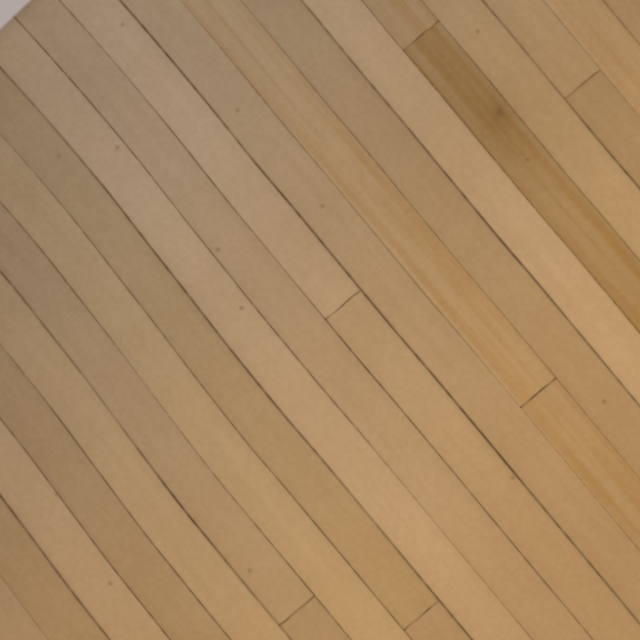
Write a three.js fragment shader that draws this texture.

```glsl
varying vec2 vUv;

float hash(vec2 p) {
  p = fract(p * vec2(0.1031, 0.1137));
  p += dot(p, p.yx + 33.33);
  return fract((p.x + p.y) * p.x * 17.0);
}

float noise(vec2 p) {
  vec2 i = floor(p), f = fract(p);
  f = f * f * (3.0 - 2.0 * f);
  return mix(mix(hash(i), hash(i + vec2(1.0, 0.0)), f.x),
             mix(hash(i + vec2(0.0, 1.0)), hash(i + 1.0), f.x), f.y);
}

float fbm(vec2 p) {
  float sum = 0.0, gain = 0.5;
  for (int i = 0; i < 4; i++) {
    sum += gain * noise(p);
    p = p * 2.03 + 17.3;
    gain *= 0.5;
  }
  return sum;
}

// Soft line with a blurred profile
float line(float d, float halfWidth) {
  return exp(-d * d / (halfWidth * halfWidth));
}

void main() {
  vec2 uv = vUv;
  float pitch = 0.0725;

  // Board axes: along runs down to the right, across runs up to the right
  vec2 down = vec2(uv.x, 1.0 - uv.y);
  float along = dot(down, vec2(0.640, 0.768));
  float across = dot(down, vec2(0.768, -0.640));
  float bow = 0.28 * (1.0 - smoothstep(0.0, 0.42, uv.x)) * sin(3.1416 * uv.y);
  float lane = across / pitch + 0.015 - bow;
  lane += 0.02 * (noise(vec2(along * 9.0, 4.0)) - 0.5);
  float row = floor(lane);

  // Two boards meet in some rows
  float hasJoint = step(0.5, mod(mod(row, 5.0), 2.0));
  float joint = 0.80 + 0.36 * sin(3.58 * (row + 2.0) + 1.57);
  float past = hasJoint * smoothstep(-0.0015, 0.0015, along - joint);
  vec2 board = vec2(row + 40.0, step(0.5, past) * 7.0 + 3.0);

  // Room light: cool at upper left, warm at lower right
  float warmth = smoothstep(0.1, 1.2, along + 0.2 * across);
  vec3 color = mix(vec3(0.592, 0.500, 0.395), vec3(0.705, 0.555, 0.372), warmth);
  color += 0.035 * exp(-7.0 * dot(uv - vec2(0.48, 0.27), uv - vec2(0.48, 0.27)));
  color += vec3(0.03, 0.03, 0.035) * exp(-14.0 * dot(uv - vec2(0.22, 0.76), uv - vec2(0.22, 0.76)));
  color -= 0.03 * (1.0 - smoothstep(0.0, 0.45, uv.x + 0.35 * uv.y)) * vec3(0.7, 1.0, 1.1);

  // Board tone, blended over the seam between neighbours
  float tone = 0.036 * (hash(board) - 0.5) + 0.036 * (mod(row, 2.0) - 0.5);
  float edge = smoothstep(0.0, 0.03, min(fract(lane), 1.0 - fract(lane)));
  color += (tone * mix(0.4, 1.0, edge) - 0.03 * past) * vec3(1.0, 0.95, 0.9);
  color.b += 0.015 * (hash(board + 9.0) - 0.5);

  // Grain, streaked figure and mottling
  float shift = hash(board + 5.0) * 50.0;
  float grain = fbm(vec2(along * 5.0 + shift, lane * 5.0 + shift));
  float figured = step(2.5, row) * step(mod(row, 3.0), 0.5);
  float streak = smoothstep(0.35, 0.75, fbm(vec2(along * 2.2 + shift, lane * 5.0)));
  color += 0.03 * (grain - 0.47);
  color -= figured * (0.012 + 0.05 * streak) * vec3(0.55, 0.8, 1.1);
  color += 0.05 * (fbm(uv * 6.0 + 3.0) - 0.47);
  color += 0.018 * (noise(uv * 170.0) - 0.5);

  // Long seams, uneven in depth and fading in places
  float seam = floor(lane + 0.5);
  float seamDist = (lane - seam) * pitch;
  float deep = step(abs(mod(seam, 3.0) - 2.0), 0.5);
  float depth = mix(0.22 + 0.3 * hash(vec2(seam + 60.0, 2.0)), 0.68, deep);
  depth *= 0.35 + 0.8 * noise(vec2(along * 5.0 + 20.0, seam * 3.7 + 90.0));
  depth *= 0.7 + 0.5 * noise(vec2(along * 90.0, seam + 50.0));
  vec3 seamColor = vec3(0.34, 0.25, 0.165);
  color *= 1.0 - 0.08 * depth * exp(-abs(seamDist) * 140.0);
  color = mix(color, seamColor, depth * line(seamDist, 0.0017 + 0.0004 * deep));

  // Butt joints
  float jointDist = along - joint + 0.001 * (noise(vec2(lane * 5.0, row + 70.0)) - 0.5);
  float jointDepth = 0.2 + 0.4 * noise(vec2(lane * 6.0, row + 30.0));
  color = mix(color, seamColor, hasJoint * jointDepth * line(jointDist, 0.0019));

  // A few faint flecks
  vec2 cell = floor(uv * 7.0);
  vec2 spot = 0.2 + 0.6 * vec2(hash(cell + 11.0), hash(cell + 27.0));
  float fleckDist = length(fract(uv * 7.0) - spot) / 7.0;
  float fleck = step(0.82, hash(cell + 43.0)) * line(fleckDist, 0.0035);
  color = mix(color, vec3(0.45, 0.33, 0.22), 0.4 * fleck);

  // Knot with a faint halo
  float knotDist = length((uv - vec2(0.78, 0.824)) * vec2(1.0, 0.8));
  color -= 0.04 * exp(-knotDist * 38.0);
  color = mix(color, vec3(0.43, 0.31, 0.20), 0.5 * line(knotDist, 0.007));

  // Pale edge in the upper left corner
  float corner = down.x + 1.05 * down.y - 0.049;
  color *= 1.0 - 0.12 * exp(-abs(corner) * 90.0);
  color = mix(color, vec3(0.70, 0.65, 0.64), 1.0 - smoothstep(-0.006, 0.005, corner));

  gl_FragColor = vec4(clamp(color, 0.0, 1.0), 1.0);
}
```
